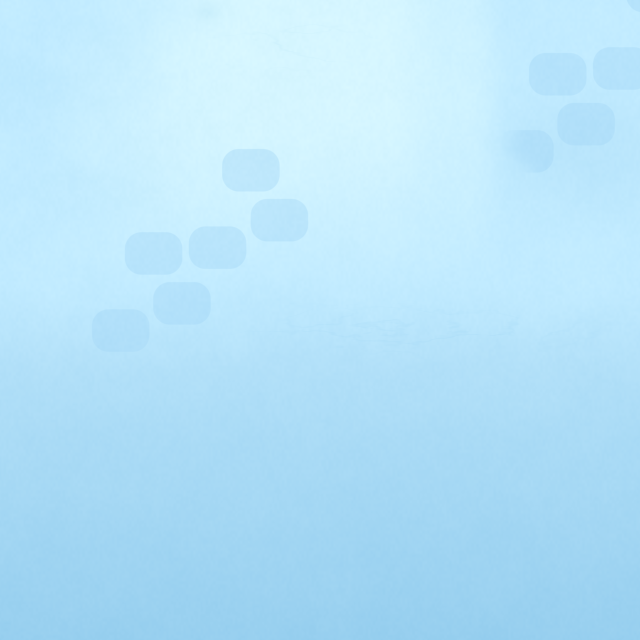
This background is drawn by a Shadertoy shader. Its source:

```glsl
// Pale blue watercolour wash with a soft glow and two clusters of rounded translucent tiles
#define SKY vec3(0.755, 0.920, 1.000)
#define MID vec3(0.700, 0.880, 0.975)
#define DEEP vec3(0.590, 0.810, 0.935)
#define GLOW vec3(0.840, 0.965, 1.000)
#define TILE_COLOR vec3(0.640, 0.840, 0.965)
#define TILE_ALPHA 0.42
#define TILE_HALF vec2(0.0449, 0.0332)
#define TILE_RADIUS 0.026
#define MOTTLE 0.035
#define GRAIN 0.014

// Cluster anchors and the tile centres relative to them
const vec2 ANCHORS[2] = vec2[2](vec2(0.240, 0.604), vec2(0.8715, 0.884));
const vec2 OFFSETS[6] = vec2[6](
    vec2(0.0, 0.0), vec2(0.100, 0.009), vec2(0.0443, -0.078),
    vec2(-0.0514, -0.1205), vec2(0.152, 0.130), vec2(0.1966, 0.052));

float hash(vec2 p) {
    vec3 q = fract(vec3(p.xyx) * 0.1031);
    q += dot(q, q.yzx + 33.33);
    return fract((q.x + q.y) * q.z);
}

float noise(vec2 p) {
    vec2 cell = floor(p), f = fract(p);
    f = f * f * (3.0 - 2.0 * f);
    return mix(mix(hash(cell), hash(cell + vec2(1, 0)), f.x),
               mix(hash(cell + vec2(0, 1)), hash(cell + vec2(1, 1)), f.x), f.y);
}

float fbm(vec2 p) {
    float sum = 0.0, amp = 0.5;
    for (int i = 0; i < 5; i++) {
        sum += amp * noise(p);
        p = mat2(1.6, 1.2, -1.2, 1.6) * p + 17.3;
        amp *= 0.5;
    }
    return sum;
}

float roundedBox(vec2 p, vec2 halfSize, float radius) {
    vec2 d = abs(p) - halfSize + radius;
    return length(max(d, 0.0)) + min(max(d.x, d.y), 0.0) - radius;
}

// Soft elliptical spot, 1 at its centre
float spot(vec2 p, vec2 center, vec2 size) {
    vec2 d = (p - center) / size;
    return exp(-dot(d, d));
}

// Vertical wash, central glow and shaded right side
vec3 wash(vec2 p) {
    float wobble = fbm(p * 9.0) - 0.48;
    float ragged = fbm(p * vec2(24.0, 34.0) + 5.0) - 0.48;
    float h = p.y + 0.03 * wobble + 0.05 * ragged * spot(p, vec2(0.6, 0.48), vec2(0.6, 0.07));
    vec3 color = mix(DEEP, MID, clamp(h / 0.45, 0.0, 1.0));
    color = mix(color, SKY, smoothstep(0.41, 0.57, h));

    float x = p.x + 0.10 * wobble;
    float left = smoothstep(0.02, 0.40, x + 0.25 * (0.85 - p.y));
    float edge = p.x + 0.012 * wobble;
    float right = 1.0 - 0.40 * smoothstep(0.60, 0.70, edge) - 0.55 * smoothstep(0.73, 0.80, edge);
    color = mix(color, GLOW, left * right * smoothstep(0.48, 0.86, h));

    float shade = spot(p, vec2(0.92, 0.765), vec2(0.16, 0.085)) * smoothstep(0.74, 0.83, p.x);
    return mix(color, MID, 0.55 * shade);
}

// Blotches, paper grain and thin dried streaks
float texturing(vec2 p) {
    float corner = spot(p, vec2(0.08, 0.9), vec2(0.25, 0.2));
    float value = MOTTLE * (0.55 + corner) * (fbm(p * 13.0 + 31.0) - 0.48);
    value += GRAIN * (noise(p * vec2(260.0, 190.0)) - 0.5);
    value += GRAIN * (fbm(p * vec2(90.0, 50.0)) - 0.48);

    float ridge = abs(fbm(p * vec2(8.0, 26.0) + 3.0) - 0.48);
    float streak = 1.0 - smoothstep(0.0, 0.035, ridge);
    float zone = spot(p, vec2(0.66, 0.485), vec2(0.25, 0.035))
               + 0.8 * spot(p, vec2(0.46, 0.93), vec2(0.11, 0.04));
    value -= 0.022 * streak * zone;
    return value - 0.035 * spot(p, vec2(0.325, 0.98), vec2(0.018, 0.013));
}

// Coverage of all tiles; the lower left of the right cluster melts away
float tiles(vec2 p, float pixel) {
    float cover = 0.0;
    for (int c = 0; c < 2; c++) {
        for (int i = 0; i < 6; i++) {
            float d = roundedBox(p - ANCHORS[c] - OFFSETS[i], TILE_HALF, TILE_RADIUS);
            cover = max(cover, 1.0 - smoothstep(-pixel, pixel, d));
        }
    }
    float melt = smoothstep(0.775, 0.825, p.x + 0.9 * min(p.y - 0.765, 0.0));
    return cover * mix(1.0, melt, step(0.7, p.x));
}

void mainImage(out vec4 fragColor, in vec2 fragCoord) {
    vec2 p = fragCoord / iResolution.xy;
    vec3 color = wash(p);
    color = mix(color, TILE_COLOR, TILE_ALPHA * tiles(p, 0.8 / iResolution.y));
    color += texturing(p) * vec3(1.0, 0.6, 0.3);
    fragColor = vec4(clamp(color, 0.0, 1.0), 1.0);
}
```
